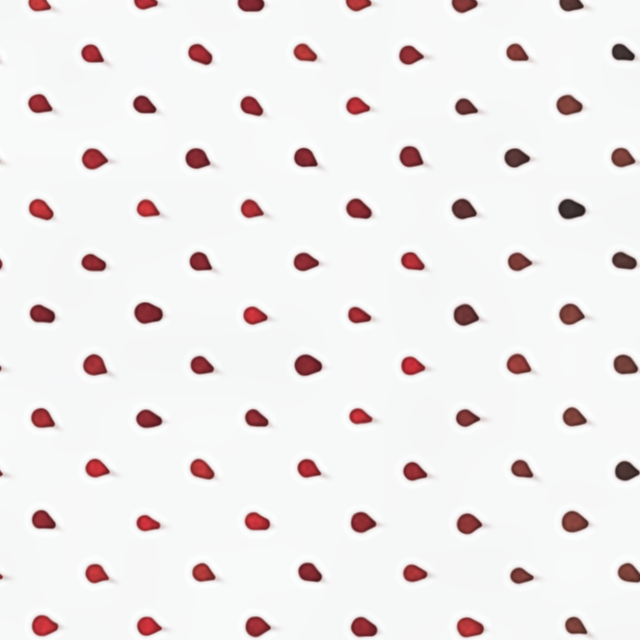
This pattern is drawn by a WebGL 2 fragment shader. Its source:

```glsl
#version 300 es
precision highp float;
// Staggered rows of small red and charcoal teardrops on soft white.
uniform vec2 u_resolution;
out vec4 fragColor;

float hash(vec2 p) {
    vec3 q = fract(vec3(p.xyx) * 0.1031);
    q += dot(q, q.yzx + 33.33);
    return fract((q.x + q.y) * q.z);
}

float noise(vec2 p) {
    vec2 i = floor(p), f = fract(p);
    f = f * f * (3.0 - 2.0 * f);
    return mix(mix(hash(i), hash(i + vec2(1, 0)), f.x),
               mix(hash(i + vec2(0, 1)), hash(i + vec2(1, 1)), f.x), f.y);
}

// Distance to a drop: round head at the origin, narrow tip along +x.
float dropDistance(vec2 p, float len, float headRadius, float tipRadius) {
    float taper = (headRadius - tipRadius) / len;
    float s = p.x - abs(p.y) * taper / sqrt(1.0 - taper * taper);
    s = clamp(s, 0.0, len);
    return length(p - vec2(s, 0.0)) - headRadius + taper * s;
}

void main() {
    vec2 uv = gl_FragCoord.xy / u_resolution;
    vec2 pos = vec2(uv.x, 1.0 - uv.y); // y runs downward

    // Staggered lattice, leaning slightly to the right
    vec2 pitch = vec2(0.166, 0.0813);
    float row = floor((pos.y - 0.0045) / pitch.y + 0.5);
    float shift = 0.064 + 0.5 * pitch.x * mod(row, 2.0) + 0.009 * row * pitch.y;
    float column = floor((pos.x - shift) / pitch.x + 0.5);
    vec2 center = vec2(shift + column * pitch.x, 0.0045 + row * pitch.y);

    // Variation of each drop
    vec2 id = vec2(column, row) + 20.0;
    float sizeRnd = hash(id + 3.1);
    float tipRnd = hash(id + 17.7);
    float toneRnd = hash(id + 41.3);
    float warmRnd = hash(id + 63.9);
    vec2 jitter = vec2(hash(id + 71.2), hash(id + 87.4)) - 0.5;
    float angle = mix(0.08, 0.58, hash(id + 29.5));
    float headRadius = mix(0.0125, 0.0168, sizeRnd);
    float tipRadius = mix(0.003, 0.0115, tipRnd * tipRnd);
    float len = mix(0.021, 0.0165, tipRnd);

    // Local frame, with the tip pointing right and down
    vec2 axis = vec2(cos(angle), sin(angle));
    vec2 d = pos - center - 0.005 * jitter;
    vec2 p = vec2(dot(d, axis), dot(d, vec2(-axis.y, axis.x)));
    p.x += 0.5 * (len + tipRadius - headRadius) + 0.003;
    p += 0.0015 * (vec2(noise(pos * 75.0), noise(pos * 75.0 + 9.0)) - 0.5);
    float dist = dropDistance(p, len, headRadius, tipRadius);

    // Paper with faint cloudy shading
    vec3 color = vec3(0.967, 0.970, 0.971) + 0.012 * (noise(pos * 9.0) - 0.5);
    color += 0.018 * exp(-pow((dist - 0.009) / 0.004, 2.0));

    // Faint smear trailing from the tip
    vec2 smear = (p - vec2(len + 0.007, 0.0)) / vec2(0.010, 0.0045);
    color = mix(color, vec3(0.66, 0.56, 0.55), 0.38 * exp(-dot(smear, smear)));

    // Red to maroon to charcoal, darker toward the upper right
    float rightSide = smoothstep(0.55, 0.92, center.x);
    float dark = toneRnd * 0.62 + rightSide * mix(0.5, 0.22, center.y)
               + 0.12 * (1.0 - center.y);
    vec3 red = mix(vec3(0.77, 0.18, 0.22), vec3(0.70, 0.24, 0.23), warmRnd);
    vec3 maroon = mix(vec3(0.50, 0.16, 0.19), vec3(0.48, 0.26, 0.23), rightSide);
    vec3 charcoal = vec3(0.24, 0.19, 0.19);
    vec3 ink = mix(red, maroon, smoothstep(0.12, 0.62, dark));
    ink = mix(ink, charcoal, smoothstep(0.66, 1.05, dark));

    // Dark rim, lit middle and mottled pigment
    float core = smoothstep(0.0, 0.0085, -dist);
    ink *= mix(0.72, 1.06, core) + 0.16 * (noise(pos * 160.0) - 0.5);
    ink *= 1.0 - 0.22 * smoothstep(0.3 * len, len + tipRadius, p.x);

    // Soft rosy edge
    float halo = 1.0 - smoothstep(-0.001, 0.0055, dist);
    color = mix(color, vec3(0.88, 0.76, 0.75), 0.45 * halo);
    float cover = 1.0 - smoothstep(-0.0025, 0.0022, dist);
    fragColor = vec4(mix(color, ink, cover), 1.0);
}
```
